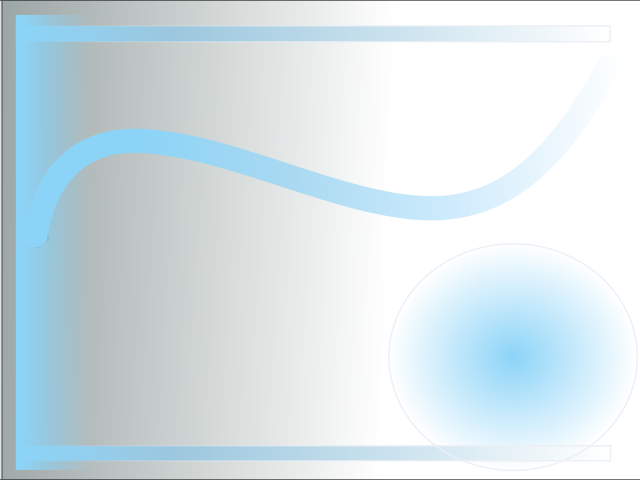
Reproduce this background procedurally as a WebGL 1 fragment shader.

```glsl
precision highp float;
// Grey-to-white backdrop with a blue side panel, two rails, a swooping ribbon and a glowing oval.
uniform vec2 u_resolution;

#define BLUE vec3(0.55, 0.83, 0.97)
#define GREY vec3(0.615, 0.655, 0.65)
#define RIM vec3(0.925, 0.938, 0.96)
#define FADE_END 0.81
#define FADE_TILT 0.03
#define RIBBON_HALF 0.0252
#define LINE_HALF 0.0015
#define FRAME_OPACITY 0.75
#define OVAL_CENTER vec2(1.069, 0.256)
#define OVAL_RADII vec2(0.2587, 0.236)

// Size of one pixel in canvas heights
float pixel;

// Antialiased coverage of a signed distance
float fill(float d) {
  return clamp(0.5 - d / pixel, 0.0, 1.0);
}

float stroke(float d) {
  return fill(abs(d) - LINE_HALF);
}

float ramp(float a, float b, float x) {
  return clamp((x - a) / (b - a), 0.0, 1.0);
}

float boxDistance(vec2 p, vec2 lo, vec2 hi) {
  vec2 d = abs(p - 0.5 * (lo + hi)) - 0.5 * (hi - lo);
  return length(max(d, 0.0)) + min(max(d.x, d.y), 0.0);
}

float segmentDistance(vec2 p, vec2 a, vec2 b) {
  vec2 ab = b - a;
  return length(p - a - ab * clamp(dot(p - a, ab) / dot(ab, ab), 0.0, 1.0));
}

vec2 bezier(vec2 a, vec2 b, vec2 c, vec2 d, float t) {
  float s = 1.0 - t;
  return s * s * s * a + 3.0 * s * s * t * b + 3.0 * s * t * t * c + t * t * t * d;
}

float curveDistance(vec2 p, vec2 a, vec2 b, vec2 c, vec2 d) {
  float nearest = 10.0;
  vec2 last = a;
  for (int i = 1; i <= 24; i++) {
    vec2 next = bezier(a, b, c, d, float(i) / 24.0);
    nearest = min(nearest, segmentDistance(p, last, next));
    last = next;
  }
  return nearest;
}

// Horizontal rail running from blue through dusty blue to white
vec3 addRail(vec3 color, vec2 p, vec2 lo, vec2 hi) {
  float d = boxDistance(p, lo, hi);
  vec3 tint = mix(BLUE, vec3(0.61, 0.78, 0.87), ramp(0.05, 0.36, p.x));
  tint = mix(tint, vec3(0.80, 0.89, 0.935), ramp(0.36, 0.83, p.x));
  tint = mix(tint, vec3(1.0), ramp(0.83, 1.27, p.x));
  color = mix(color, tint, fill(d));
  return mix(color, RIM, stroke(d) * ramp(0.1, 1.0, p.x));
}

void main() {
  pixel = 1.0 / u_resolution.y;
  vec2 p = gl_FragCoord.xy / u_resolution * vec2(4.0 / 3.0, 1.0);

  // Slightly tilted backdrop
  float fade = ramp(0.0, FADE_END, p.x - FADE_TILT * (p.y - 0.5));
  vec3 color = mix(GREY, vec3(1.0), fade);

  // Side panel fading to the right
  float panel = fill(boxDistance(p, vec2(0.033, 0.021), vec2(0.19, 0.969)));
  color = mix(color, BLUE, panel * (1.0 - ramp(0.045, 0.19, p.x)));

  // Oval glow
  vec2 q = (p - OVAL_CENTER) / OVAL_RADII;
  float radius = length(q);
  float ovalDistance = (radius - 1.0) * radius / max(length(q / OVAL_RADII), 0.001);
  vec3 glow = mix(BLUE, vec3(1.0), min(radius, 1.0));
  color = mix(color, glow, fill(ovalDistance));

  // Rails, with the oval rim above them
  color = addRail(color, p, vec2(0.033, 0.913), vec2(1.271, 0.946));
  color = addRail(color, p, vec2(0.050, 0.040), vec2(1.272, 0.0712));
  color = mix(color, RIM, stroke(ovalDistance));

  // Small shadow under the ribbon's foot
  float shadow = segmentDistance(p, vec2(0.080, 0.489), vec2(0.098, 0.505)) - 0.006;
  color = mix(color, vec3(0.50, 0.70, 0.80), 0.5 * fill(shadow));

  // Ribbon made of three joined curves
  vec2 crest = vec2(0.278, 0.7066);
  vec2 trough = vec2(0.899, 0.566);
  float d = curveDistance(p, vec2(0.073, 0.509), vec2(0.095, 0.635), vec2(0.165, 0.7066), crest);
  d = min(d, curveDistance(p, crest, vec2(0.469, 0.7066), vec2(0.712, 0.566), trough));
  d = min(d, curveDistance(p, trough, vec2(1.073, 0.566), vec2(1.185, 0.696), vec2(1.292, 0.908)));
  vec3 ribbon = mix(BLUE, vec3(0.66, 0.85, 0.945), ramp(0.30, 0.60, p.x));
  ribbon = mix(ribbon, vec3(0.78, 0.91, 0.985), ramp(0.60, 0.88, p.x));
  ribbon = mix(ribbon, vec3(1.0), ramp(0.88, 1.30, p.x));
  float ribbonMask = fill(max(d - RIBBON_HALF, 0.486 - p.y));
  color = mix(color, ribbon, ribbonMask * (1.0 - ramp(0.87, 0.91, p.y)));

  // Thin frame on the left, top and bottom
  color = mix(color, vec3(1.0), 0.7 * fill(p.x - 0.003));
  float frame = min(abs(p.x - 0.0043), min(abs(p.y - 0.0009), abs(p.y - 0.9991)));
  color = mix(color, vec3(0.15), FRAME_OPACITY * fill(frame - 0.0009));

  gl_FragColor = vec4(color, 1.0);
}
```
